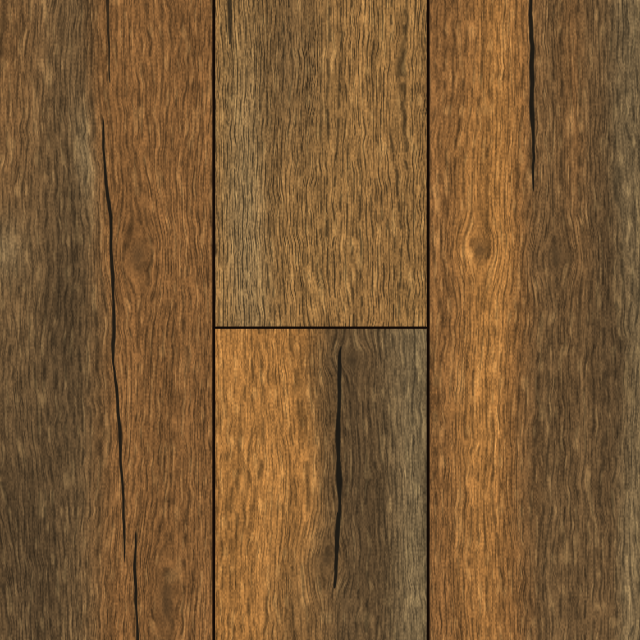
Reproduce this texture procedurally as a WebGL 1 fragment shader.

```glsl
precision highp float;
uniform vec2 u_resolution;

float hash(vec2 p) {
  vec3 q = fract(vec3(p.xyx) * 0.1031);
  q += dot(q, q.yzx + 33.33);
  return fract((q.x + q.y) * q.z);
}

float noise(vec2 p) {
  vec2 i = floor(p), f = fract(p);
  f = f * f * (3.0 - 2.0 * f);
  return mix(mix(hash(i), hash(i + vec2(1, 0)), f.x),
             mix(hash(i + vec2(0, 1)), hash(i + vec2(1, 1)), f.x), f.y);
}

float fbm(vec2 p) {
  float sum = 0.0, amp = 0.533;
  for (int i = 0; i < 4; i++) {
    sum += amp * noise(p);
    p = p * 2.03 + 17.1;
    amp *= 0.5;
  }
  return sum;
}

float blob(vec2 p, vec2 center, vec2 radius) {
  vec2 d = (p - center) / radius;
  return exp(-dot(d, d));
}

// Pushes the grain aside and darkens the core
void knot(vec2 p, vec2 center, vec2 radius, inout float u, inout float core) {
  u += (center.x - p.x) * 0.85 * blob(p, center, radius);
  core += blob(p, center, radius * 0.28);
}

void stain(inout vec3 wood, vec3 tint, float amount, vec2 q, vec2 center, vec2 radius) {
  wood = mix(wood, tint, amount * blob(q, center, radius));
}

// Tapered, wandering split between two ends
float crack(vec2 p, vec2 low, vec2 high, float width) {
  float t = clamp((p.y - low.y) / (high.y - low.y), 0.0, 1.0);
  float x = mix(low.x, high.x, t) + 0.014 * (fbm(vec2(p.y * 9.0, low.x * 50.0)) - 0.5);
  float taper = sqrt(4.0 * t * (1.0 - t));
  float w = width * taper * (0.2 + noise(vec2(p.y * 28.0, high.x * 90.0)));
  return (1.0 - smoothstep(w * 0.5, w + 0.0014, abs(p.x - x))) * smoothstep(0.0, 0.3, taper);
}

// Thin pore lines, ragged and broken along the grain
float pores(float u, float y, float count, vec2 seed) {
  float phase = u * count + 3.0 * noise(vec2(u * 30.0, y * 3.0) + seed);
  float ridge = abs(fract(phase) - 0.5) * 2.0;
  float ragged = noise(vec2(u * count * 1.3, y * 75.0) + seed);
  return smoothstep(0.5, 0.95, ridge) * smoothstep(0.2, 0.65, ragged);
}

float seam(float d, float halfWidth) {
  float soft = 0.7 / u_resolution.y;
  return 1.0 - smoothstep(halfWidth - soft, halfWidth + soft, d);
}

void main() {
  vec2 p = gl_FragCoord.xy / u_resolution;
  vec3 umber = vec3(0.27, 0.21, 0.14), walnut = vec3(0.365, 0.28, 0.18);
  vec3 russet = vec3(0.47, 0.325, 0.185), amber = vec3(0.61, 0.42, 0.22);
  vec3 honey = vec3(0.535, 0.4, 0.23), ash = vec3(0.475, 0.4, 0.28);

  // Plank: 0 left, 1 middle top, 2 middle bottom, 3 right
  float plank = p.x < 0.334 ? 0.0 : p.x > 0.669 ? 3.0 : p.y > 0.488 ? 1.0 : 2.0;
  vec2 seed = vec2(plank * 13.7, plank * 7.3);

  // Grain coordinate, bent by slow waves and knots
  float u = p.x + 0.045 * (fbm(vec2(p.x * 5.0, p.y * 2.2) + seed) - 0.5), core = 0.0;
  u += 0.004 * (noise(p * vec2(60, 45) + seed) - 0.5);
  knot(p, vec2(0.215, 0.6), vec2(0.04, 0.07), u, core);
  knot(p, vec2(0.26, 0.06), vec2(0.04, 0.14), u, core);
  knot(p, vec2(0.75, 0.61), vec2(0.035, 0.05), u, core);
  knot(p, vec2(0.87, 0.6), vec2(0.035, 0.05), u, core);
  knot(p, vec2(0.55, 0.44), vec2(0.03, 0.025), u, core);
  knot(p, vec2(0.51, 0.125), vec2(0.03, 0.04), u, core);
  vec2 q = vec2(u + 0.03 * (fbm(vec2(u * 18.0, p.y * 3.0) + seed) - 0.5), p.y);

  // Broad stains of each plank
  vec3 wood;
  float split, count = 95.0, depth = 0.5;
  if (plank < 0.5) {
    wood = mix(walnut * 1.08, russet, smoothstep(0.12, 0.19, q.x));
    stain(wood, russet, 0.6, q, vec2(0.02, 0.9), vec2(0.06, 0.25));
    stain(wood, umber, 0.7, q, vec2(0.11, 0.5), vec2(0.035, 0.25));
    stain(wood, umber, 0.75, q, vec2(0.04, 0.12), vec2(0.07, 0.26));
    stain(wood, ash, 0.7, q, vec2(0.145, 0.76), vec2(0.016, 0.09));
    stain(wood, ash, 0.6, q, vec2(0.025, 0.61), vec2(0.03, 0.05));
    split = max(crack(p, vec2(0.197, 0.12), vec2(0.161, 0.82), 0.003),
                crack(p, vec2(0.218, -0.1), vec2(0.212, 0.17), 0.003));
    split = max(split, 0.8 * crack(p, vec2(0.17, 0.87), vec2(0.168, 1.06), 0.0025));
  } else if (plank < 1.5) {
    wood = mix(honey * 1.06, russet, 0.5 * fbm(q * vec2(14.0, 2.5)));
    stain(wood, ash * 1.08, 0.6, q, vec2(0.38, 0.65), vec2(0.04, 0.35));
    stain(wood, walnut, 0.75, q, vec2(0.46, 0.92), vec2(0.055, 0.2));
    split = 0.7 * crack(p, vec2(0.362, 0.93), vec2(0.36, 1.05), 0.004);
    count = 130.0;
    depth = 0.75;
  } else if (plank < 2.5) {
    wood = mix(amber, walnut, smoothstep(0.465, 0.535, q.x));
    stain(wood, umber, 0.6, q, vec2(0.55, 0.25), vec2(0.035, 0.2));
    wood = mix(wood, ash * 0.94, 0.8 * smoothstep(0.57, 0.65, q.x));
    stain(wood, walnut, 0.6, q, vec2(0.47, 0.02), vec2(0.05, 0.14));
    split = max(crack(p, vec2(0.527, 0.13), vec2(0.535, 0.46), 0.006),
                crack(p, vec2(0.523, 0.08), vec2(0.527, 0.2), 0.004));
  } else {
    wood = mix(russet * 1.04, amber, blob(q, vec2(0.76, 0.55), vec2(0.05, 0.8)));
    wood = mix(wood, walnut * 1.04, 0.9 * smoothstep(0.8, 0.87, q.x));
    stain(wood, russet, 0.65, q, vec2(0.895, 0.85), vec2(0.035, 0.3));
    stain(wood, umber, 0.55, q, vec2(0.95, 0.45), vec2(0.025, 0.3));
    wood = mix(wood, ash * 0.94, 0.7 * smoothstep(0.95, 0.99, q.x));
    split = crack(p, vec2(0.834, 0.7), vec2(0.829, 1.1), 0.0045);
  }

  // Streaks, fibres, pores and pale flecks
  float streak = fbm(vec2(u * 60.0, p.y * 3.0) + seed);
  float fiber = noise(vec2(u * 330.0, p.y * 50.0) + seed);
  float grit = noise(p * vec2(500, 300));
  wood *= 1.1 + 0.36 * (streak - 0.5) + 0.34 * (fiber - 0.5) + 0.28 * (grit - 0.5);
  float pore = max(pores(u, p.y, count, seed), 0.65 * pores(u, p.y, count * 1.7, seed + 9.0));
  wood *= 1.0 - pore * depth * vec3(0.56, 0.54, 0.52);
  float fleck = smoothstep(0.6, 0.95, noise(vec2(u * 240.0, p.y * 40.0) + seed + 40.0));
  wood += fleck * vec3(0.1, 0.085, 0.055);

  // Knots, cracks and seams
  wood = mix(wood, umber, 0.45 * min(core, 1.0));
  wood = mix(wood, vec3(0.1, 0.09, 0.07), 0.92 * split);
  float side = min(abs(p.x - 0.334), abs(p.x - 0.669));
  float end = p.x > 0.334 && p.x < 0.669 ? abs(p.y - 0.488) : 1.0;
  wood *= 1.0 - 0.3 * exp(-min(side, end) / 0.002);
  wood = mix(wood, vec3(0.07, 0.04, 0.025), max(seam(side, 0.0021), seam(end, 0.0017)));
  gl_FragColor = vec4(wood, 1.0);
}
```
